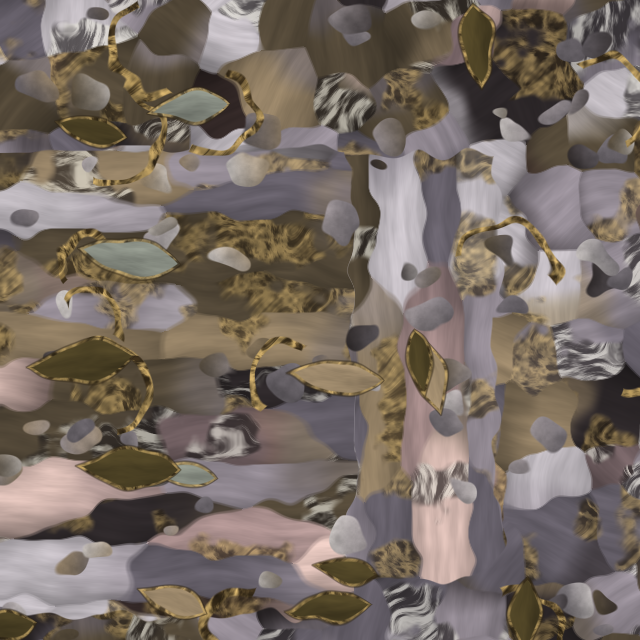
Reproduce this texture procedurally as a Shadertoy shader.

```glsl
// Painted patchwork: long bands, rounded scraps, gilded leaves and arcs in muted metal tones.

const vec3 PALETTE[6] = vec3[6](
    vec3(0.55, 0.52, 0.53), vec3(0.31, 0.27, 0.21), vec3(0.38, 0.36, 0.38),
    vec3(0.73, 0.71, 0.70), vec3(0.54, 0.47, 0.37), vec3(0.17, 0.15, 0.15));
const float SHARE[6] = float[6](0.21, 0.17, 0.19, 0.17, 0.13, 0.13);
const vec3 GOLD = vec3(0.62, 0.52, 0.32);
const vec3 UMBER = vec3(0.18, 0.14, 0.08);
const vec3 OLIVE = vec3(0.29, 0.25, 0.14);
const vec3 PEARL = vec3(0.52, 0.54, 0.50);
const vec3 GLINT = vec3(0.88, 0.87, 0.83);
const vec2 BAND_GRID = vec2(3.6, 14.0);
const vec2 SCRAP_GRID = vec2(10.0);
const float EDGE = 0.0018;
const int LEAVES = 15;
const int ARCS = 12;
const int SPOTS = 70;

float hash(vec2 p) { return fract(sin(dot(p, vec2(127.1, 311.7))) * 43758.5453); }
vec2 hash2(vec2 p) { return vec2(hash(p), hash(p + 17.3)); }

float noise(vec2 p) {
    vec2 i = floor(p), f = fract(p);
    f = f * f * (3.0 - 2.0 * f);
    return mix(mix(hash(i), hash(i + vec2(1, 0)), f.x),
               mix(hash(i + vec2(0, 1)), hash(i + vec2(1, 1)), f.x), f.y);
}

float fbm(vec2 p) {
    float sum = 0.0, amp = 0.53;
    for (int i = 0; i < 4; i++) {
        sum += amp * noise(p);
        p = p * 2.03 + 7.1;
        amp *= 0.5;
    }
    return sum;
}

mat2 rotation(float a) { return mat2(cos(a), sin(a), -sin(a), cos(a)); }
float cover(float d) { return 1.0 - smoothstep(-EDGE, EDGE, d); }

vec3 pickColor(float h) {
    for (int i = 0; i < 6; i++) {
        if (h < SHARE[i]) return PALETTE[i];
        h -= SHARE[i];
    }
    return PALETTE[0];
}

// Flecked gilding made of thin bright ridges
vec3 gilding(vec2 uv) {
    float ridge = 1.0 - abs(2.0 * fbm(uv * 48.0 + 2.5 * noise(uv * 22.0)) - 1.0);
    vec3 col = mix(UMBER, GOLD, smoothstep(0.45, 1.0, ridge));
    return col * (0.7 + 0.6 * noise(uv * 130.0));
}

// Brushed surface of one cell; q is the offset from its centre
vec3 paintCell(vec2 id, vec2 q, vec2 uv, float angle) {
    q = q * rotation(angle);
    vec2 s = uv * rotation(angle);
    vec3 col = pickColor(hash(id + 3.1));
    vec3 tail = pickColor(hash(id + 9.7));
    col = mix(col, tail, 0.6 * smoothstep(0.1, 0.6, q.x + 0.25 * noise(s * 20.0) - 0.1));
    float warmth = hash(id + 5.3);
    float cool = smoothstep(0.10, 0.03, col.r - col.b);
    vec3 tint = warmth > 0.75 ? vec3(1.10, 0.98, 0.95) : vec3(0.99, 0.985, 1.03);
    col *= mix(vec3(1.0), tint, cool);
    col *= 1.06 - 0.5 * q.y * q.y + 0.2 * q.y * (warmth - 0.3);
    float streak = fbm(vec2(s.x * 12.0, s.y * 80.0 + 3.0 * noise(s * 9.0)) + id);
    col *= 0.85 + 0.30 * streak;
    // Ornament and hard black-and-white glints on some cells
    float patchy = smoothstep(0.50, 0.68, noise(uv * 16.0 + id) + 0.25 * (noise(uv * 60.0) - 0.5));
    float kind = hash(id + 21.9);
    if (kind < 0.42) col = mix(col, gilding(uv), 0.65 * patchy);
    else if (kind > 0.72) {
        float strands = fbm(vec2(s.x * 30.0, s.y * 110.0 + 5.0 * noise(s * 24.0)) + id);
        vec3 metal = mix(PALETTE[5] * 0.7, GLINT, smoothstep(0.32, 0.70, strands));
        col = mix(col, metal, 0.65 * patchy);
    }
    return col;
}

// Weighted cellular mosaic with boxy, curved borders
vec3 mosaic(vec2 uv, vec2 grid, float angle, float turn, float seed) {
    vec2 bend = vec2(noise(uv * 24.0 + seed), noise(uv * 24.0 + seed + 31.0)) - 0.5;
    vec2 p = (uv + 0.024 * bend) * grid, cell = floor(p);
    vec2 id1 = cell, id2 = cell, q1 = vec2(0), q2 = vec2(0);
    float d1 = 9.0, d2 = 9.0;
    for (int y = -1; y <= 1; y++)
    for (int x = -1; x <= 1; x++) {
        vec2 id = cell + vec2(x, y);
        vec2 q = p - id - 0.15 - 0.7 * hash2(id + seed);
        vec2 qq = q * q;
        float d = sqrt(sqrt(dot(qq, qq))) - 0.28 * hash(id + seed + 4.0);
        if (d < d1) { d2 = d1; id2 = id1; q2 = q1; d1 = d; id1 = id + seed; q1 = q; }
        else if (d < d2) { d2 = d; id2 = id + seed; q2 = q; }
    }
    vec3 a = paintCell(id1, q1, uv, angle + turn * hash(id1));
    vec3 b = paintCell(id2, q2, uv, angle + turn * hash(id2));
    float width = 2.0 * EDGE * max(grid.x, grid.y);
    return mix(a, b, 0.5 - 0.5 * smoothstep(0.0, width, d2 - d1));
}

float box(vec2 p, vec2 lo, vec2 hi) {
    vec2 d = abs(p - 0.5 * (lo + hi)) - 0.5 * (hi - lo);
    return cover(max(d.x, d.y));
}

void mainImage(out vec4 fragColor, in vec2 fragCoord) {
    vec2 uv = fragCoord / iResolution.xy;
    vec2 wavy = uv + 0.03 * (vec2(noise(uv * 26.0), noise(uv * 26.0 + 50.0)) - 0.5);

    // Scraps around, level bands on the left, upright bands on the right
    vec3 col = mosaic(uv, SCRAP_GRID, 0.0, 6.28, 11.0);
    col = mix(col, mosaic(uv, BAND_GRID, 0.0, 0.0, 37.0), box(wavy, vec2(-0.1, 0.04), vec2(0.55, 0.77)));
    col = mix(col, mosaic(uv, BAND_GRID.yx, 1.5708, 0.0, 73.0), box(wavy, vec2(0.55, 0.1), vec2(0.78, 0.76)));

    // Small rounded spots, shaded from side to side
    for (int i = 0; i < SPOTS; i++) {
        vec2 id = vec2(float(i), 5.0);
        vec2 p = wavy - hash2(id);
        float r = mix(0.010, 0.026, hash(id + 2.0));
        float d = length(p * vec2(0.8, 1.0)) - r;
        if (d > EDGE) continue;
        vec3 fill = mix(pickColor(hash(id + 8.0)), pickColor(hash(id + 12.0)), clamp(0.4 + 14.0 * p.x, 0.0, 0.8));
        fill *= 0.85 + 5.0 * p.y + 0.3 * fbm(uv * 70.0);
        col = mix(col, fill, cover(d));
    }

    // Gilded arcs
    for (int i = 0; i < ARCS; i++) {
        vec2 id = vec2(float(i), 19.0);
        vec2 p = (wavy - hash2(id)) * rotation(6.28 * hash(id + 6.0));
        float d = abs(length(p) - mix(0.04, 0.08, hash(id + 3.0))) - 0.006;
        col = mix(col, gilding(uv) * 1.1, cover(max(d, -p.y)));
    }

    // Pointed leaves with a gold rim and a dark outline
    for (int i = 0; i < LEAVES; i++) {
        vec2 id = vec2(float(i), 43.0);
        vec2 at = hash2(id);
        float angle = (at.x > 0.55 ? 1.5708 : 0.0) + 0.7 * (hash(id + 1.0) - 0.5);
        vec2 p = (mix(uv, wavy, 0.35) - at) * rotation(angle);
        float len = mix(0.05, 0.09, hash(id + 4.0));
        float t = clamp(p.x / len, -1.2, 1.2);
        float d = abs(p.y) - 0.38 * len * (1.0 - t * t) * (1.0 + 0.4 * t);
        d = max(d, abs(p.x) - len);
        if (d > 0.01) continue;
        float kind = hash(id + 7.0);
        vec3 fill = kind < 0.4 ? PALETTE[4] * 1.12 : kind < 0.75 ? OLIVE : PEARL;
        fill *= 0.82 + 5.0 * p.y + 0.4 * fbm(vec2(p.x * 18.0, p.y * 80.0) + id);
        fill = mix(fill, gilding(uv) * 1.1, 0.8 * smoothstep(-0.006, -0.003, d));
        col = mix(col, UMBER, 0.6 * cover(d - 0.002));
        col = mix(col, fill, cover(d));
    }

    // Soft overall mottling
    col *= 0.93 + 0.16 * fbm(uv * 11.0);
    fragColor = vec4(clamp(col, 0.0, 1.0), 1.0);
}
```
